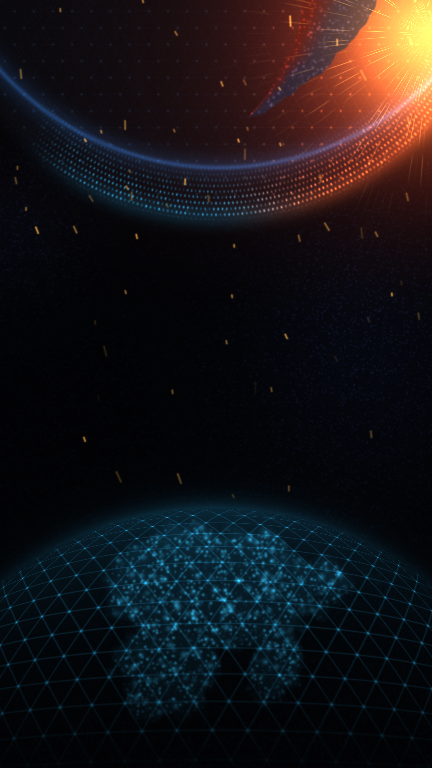
This background is drawn by a WebGL 1 fragment shader. Its source:

```glsl
precision highp float;
uniform vec2 u_resolution;

#define SUN vec2(1.0, 1.7)
#define UPPER_CENTER vec2(0.5, 1.944)
#define UPPER_RADIUS 0.67
#define RING_CENTER vec2(0.51, 2.08)
#define RING_RADIUS 0.69
#define LOWER_CENTER vec2(0.5, -0.197)
#define LOWER_RADIUS 0.8
#define MESH_SCALE 11.0
#define SPARK_CHANCE 0.3
#define TEAL vec3(0.1, 0.46, 0.62)
#define EMBER vec3(0.95, 0.4, 0.16)
#define GOLD vec3(0.95, 0.68, 0.25)

float hash(vec2 p) {
  return fract(sin(dot(p, vec2(127.1, 311.7))) * 43758.5);
}

vec2 hash2(vec2 p) {
  return vec2(hash(p), hash(p + 57.3));
}

float gauss(float x, float width) {
  return exp(-x * x / (width * width));
}

// Layered sines for ragged outlines
float ripple(vec2 p) {
  return sin(p.x * 37.0 + 2.0 * sin(p.y * 23.0)) * 0.5
       + sin(p.y * 61.0 + 2.0 * sin(p.x * 47.0)) * 0.3
       + sin((p.x + p.y) * 113.0) * 0.2;
}

// Cellular points of random size and brightness
float stardust(vec2 p) {
  vec2 cell = floor(p);
  float light = 0.0;
  for (int y = -1; y <= 1; y++) {
    for (int x = -1; x <= 1; x++) {
      vec2 id = cell + vec2(float(x), float(y));
      float power = hash(id + 9.1);
      float d = length(p - id - hash2(id));
      light += power * power * gauss(d, 0.14 + 0.22 * power);
    }
  }
  return light;
}

// Short tilted dashes, one at most per cell
float sparks(vec2 p, float scale, float seed) {
  vec2 id = floor(p * scale);
  vec2 rnd = hash2(id + seed);
  vec2 q = (fract(p * scale) - 0.25 - 0.5 * rnd) / scale;
  float tilt = 0.25 + 0.7 * (hash(id + seed + 3.0) - 0.5);
  vec2 along = vec2(-sin(tilt), cos(tilt));
  float halfLength = 0.002 + 0.011 * rnd.y * rnd.y;
  q -= along * clamp(dot(q, along), -halfLength, halfLength);
  return step(hash(id + seed + 7.0), SPARK_CHANCE) * gauss(length(q), 0.0026) * (0.35 + 0.65 * rnd.x);
}

float ellipse(vec2 p, vec2 center, vec2 radii) {
  return (length((p - center) / radii) - 1.0) * min(radii.x, radii.y);
}

// Triangular mesh: x holds lines, y holds nodes
vec2 triangleMesh(vec2 p) {
  vec3 axes = vec3(p.y, dot(p, vec2(0.866, 0.5)), dot(p, vec2(0.866, -0.5)));
  vec3 d = abs(fract(axes) - 0.5);
  vec3 line = exp(-pow((0.5 - d) / 0.035, vec3(2.0)));
  vec3 soft = exp(-pow((0.5 - d) / 0.09, vec3(2.0)));
  return vec2(line.x + line.y + line.z, soft.x * soft.y * soft.z);
}

vec3 backdrop(vec2 p) {
  float haze = gauss(length((p - vec2(0.84, 1.0)) * vec2(1.0, 0.8)), 0.28)
             + 0.8 * gauss(length(p - vec2(0.02, 1.25)), 0.17);
  float grain = stardust(p * 150.0);
  return vec3(0.006, 0.009, 0.017) + vec3(0.028, 0.04, 0.085) * haze * (0.45 + grain)
       + vec3(0.008, 0.013, 0.025) * grain;
}

vec3 upperGlobe(vec2 p) {
  vec2 q = p - UPPER_CENTER;
  float edge = length(q) - UPPER_RADIUS;
  float inside = smoothstep(0.025, -0.03, edge);
  vec2 toSun = p - SUN;
  float d = length(toSun);
  float warmSide = smoothstep(0.48, 0.8, p.x);
  vec3 tint = mix(TEAL, EMBER, warmSide);

  // Sunlight
  vec3 color = vec3(0.7, 0.19, 0.12) * exp(-d * 3.6) * smoothstep(0.95, 1.4, p.y) * mix(0.55, 1.0, inside);
  color += vec3(0.35, 0.1, 0.05) * gauss(d, 0.3) + GOLD * gauss(d, 0.17);
  color += vec3(0.012, 0.02, 0.03) * inside;

  // Rim and inner ring
  color += tint * 0.22 * gauss(edge, 0.025) * smoothstep(0.0, 0.3, p.x);
  float ring = length(p - RING_CENTER) - RING_RADIUS;
  color += vec3(0.08, 0.2, 0.36) * (0.65 * gauss(ring, 0.006) + 0.35 * gauss(ring, 0.03));

  // Rows of lights between ring and rim
  vec2 polar = vec2(atan(q.x, -q.y) * 65.0, edge * 75.0);
  polar.x += 0.5 * mod(floor(polar.y), 2.0);
  float lights = gauss(length(fract(polar) - 0.5), 0.24) * (0.3 + 0.7 * hash(floor(polar)));
  float band = smoothstep(-0.14, -0.01, edge) * smoothstep(0.008, -0.003, edge);
  color += tint * lights * band * 1.1 * smoothstep(0.05, 0.2, p.x);

  // Faint lattice of the interior
  vec2 mesh = triangleMesh(q * 26.0);
  color += mix(vec3(0.08, 0.2, 0.3), EMBER, warmSide) * (0.06 * mesh.x + 0.55 * mesh.y) * inside * 0.6;

  // Hanging landmass
  float t = 1.778 - p.y;
  float jag = 0.009 * ripple(p);
  float left = 0.697 - 1.69 * t * t + 0.4 * jag;
  float right = 0.868 - 0.35 * t - 2.4 * t * t + jag;
  float land = smoothstep(-0.004, 0.004, min(p.x - left, right - p.x)) * smoothstep(0.275, 0.262, t);
  float across = clamp((p.x - left) / max(right - left, 0.01), 0.0, 1.0);
  vec3 landColor = mix(vec3(0.55, 0.13, 0.09), vec3(0.24, 0.2, 0.3), smoothstep(0.1, 0.65, across + t));
  color = mix(color, landColor * (0.65 + 0.8 * stardust(p * 110.0)) + GOLD * 0.5 * gauss(d, 0.2), land * 0.85);

  // Radiating streaks
  vec2 ray = vec2(atan(toSun.y, toSun.x) * 24.0, d * 11.0);
  vec2 rnd = hash2(floor(ray));
  float streak = gauss(fract(ray.x) - 0.5, 0.13) * smoothstep(0.0, 0.3, fract(ray.y)) * smoothstep(1.0, 0.6, fract(ray.y));
  color += GOLD * streak * step(0.45, rnd.x) * rnd.y * gauss(d, 0.25) * 0.8;
  return color;
}

vec3 lowerGlobe(vec2 p) {
  vec2 q = (p - LOWER_CENTER) / LOWER_RADIUS;
  float r = length(q);
  float edge = (r - 1.0) * LOWER_RADIUS;
  float inside = smoothstep(0.004, -0.012, edge);
  float lit = smoothstep(0.0, 0.42, p.y);
  float focus = gauss(p.x - 0.46, 0.5);

  // Atmosphere
  vec3 color = TEAL * 0.32 * focus * exp(-abs(edge) * mix(45.0, 9.0, inside)) * lit;

  // Mesh wrapped over the sphere
  vec2 wrapped = q * asin(min(r, 0.999)) / max(r, 0.001);
  vec2 mesh = triangleMesh((wrapped + vec2(0.03 * wrapped.y, 0.0)) * MESH_SCALE);
  color += TEAL * (0.23 * mesh.x + 0.5 * mesh.y) * inside * (0.3 + 0.7 * lit);

  // Glittering continent
  float land = min(ellipse(p, vec2(0.49, 0.41), vec2(0.25, 0.15)), ellipse(p, vec2(0.39, 0.24), vec2(0.12, 0.13)));
  land = min(land, ellipse(p, vec2(0.75, 0.435), vec2(0.09, 0.035)));
  land = min(land, ellipse(p, vec2(0.64, 0.25), vec2(0.06, 0.1)));
  float mask = smoothstep(0.015, -0.02, land + 0.022 * ripple(p * 0.8)) * inside;
  float dust = stardust(p * 95.0) + 0.8 * stardust(p * 48.0 + 13.0);
  color += mask * (TEAL * 0.14 + vec3(0.16, 0.58, 0.74) * dust * 0.65) * (0.35 + 0.65 * lit);
  return color * smoothstep(-0.06, 0.14, p.y);
}

void main() {
  vec2 p = gl_FragCoord.xy / u_resolution.x;
  vec3 color = backdrop(p) + upperGlobe(p) + lowerGlobe(p);
  float sparkArea = smoothstep(0.55, 0.75, p.y);
  color += GOLD * 0.75 * sparkArea * (sparks(p, 8.5, 2.0) + 0.8 * sparks(p + 0.37, 11.0, 21.0) * smoothstep(0.7, 1.5, p.y));
  gl_FragColor = vec4(min(color, 1.0), 1.0);
}
```
